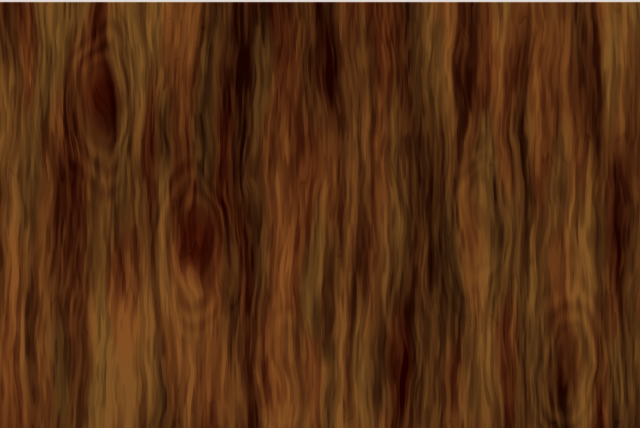
This texture is drawn by a WebGL 1 fragment shader. Its source:

```glsl
precision highp float;
// Dark walnut board with upright grain, a few oval knots and a pale top edge.

uniform vec2 u_resolution;

float hash(vec2 cell) {
  return fract(sin(dot(cell, vec2(127.1, 311.7))) * 43758.547);
}

// Smooth cellular noise centred on zero: random cell values blended by distance.
float cells(vec2 q) {
  vec2 base = floor(q);
  float total = 0.0;
  float weights = 0.0;
  for (int j = -1; j <= 1; j++) {
    for (int i = -1; i <= 1; i++) {
      vec2 cell = base + vec2(float(i), float(j));
      vec2 site = cell + 0.15 + 0.7 * vec2(hash(cell + 3.7), hash(cell + 8.3));
      vec2 away = q - site;
      float weight = exp(-6.0 * dot(away, away));
      total += weight * hash(cell);
      weights += weight;
    }
  }
  return total / weights - 0.5;
}

// Gentle sideways sway of the fibres.
float sway(vec2 p) {
  return 0.006 * sin(p.y * 6.0 + p.x * 9.0)
       + 0.003 * sin(p.y * 15.0 - p.x * 23.0)
       + 0.0012 * sin(p.y * 41.0 + p.x * 57.0);
}

void main() {
  vec2 p = gl_FragCoord.xy / u_resolution.y;
  float pixel = 1.0 / u_resolution.y;
  float wobble = cells(p * vec2(17.0, 9.0));
  float across = p.x + sway(p) + 0.008 * wobble;

  // Knots part the grain, ring it and darken their cores.
  float rings = 0.0;
  float core = 0.0;
  for (int k = 0; k < 6; k++) {
    float n = float(k);
    vec2 center = vec2(0.237 + 0.218 * n, fract(0.75 - 0.321 * n));
    float strength = 0.55 + 0.45 * cos((n - 0.3) * 1.2);
    vec2 offset = p - center;
    float r = length(offset / vec2(0.045, 0.095)) + 0.5 * wobble;
    across -= 0.7 * strength * offset.x * exp(-0.4 * r * r);
    rings += strength * sin(r * 12.0 + n) * exp(-2.5 * (r - 1.5) * (r - 1.5));
    core += strength * (1.0 - smoothstep(0.25, 1.15, r));
  }

  // Grain from wide stains down to hair-thin fibres.
  vec2 g = vec2(across, p.y);
  float stain = cells(g * vec2(5.0, 2.6) + 21.0);
  float band = cells(g * vec2(15.0, 1.5) + 5.0);
  float streak = cells(g * vec2(42.0, 3.2) + 11.0);
  float fibre = cells(g * vec2(95.0, 6.5) + 31.0);
  float hair = cells(g * vec2(165.0, 19.0) + 47.0);
  float tone = 0.52 + 0.5 * stain + 0.85 * band + 0.75 * streak
             + 0.65 * fibre + 0.55 * hair + 0.17 * rings - 0.38 * core;

  // Narrow dark seams where the streak noise crosses zero.
  float seam = 1.0 - smoothstep(0.0, 0.035, abs(streak + 0.4 * band));
  tone -= 0.14 * seam;
  tone = clamp(tone, -0.45, 1.3);

  vec3 wood = mix(vec3(0.21, 0.09, 0.03), vec3(0.43, 0.26, 0.11), tone);

  // Patches lean towards red or olive; knot cores are red.
  float redness = cells(g * vec2(24.0, 4.0) + 63.0) + 0.4 * core;
  wood += redness * vec3(0.035, -0.03, -0.015);

  float topEdge = smoothstep(-pixel, pixel, p.y - 0.995);
  gl_FragColor = vec4(mix(wood, vec3(0.88, 0.85, 0.84), topEdge), 1.0);
}
```
